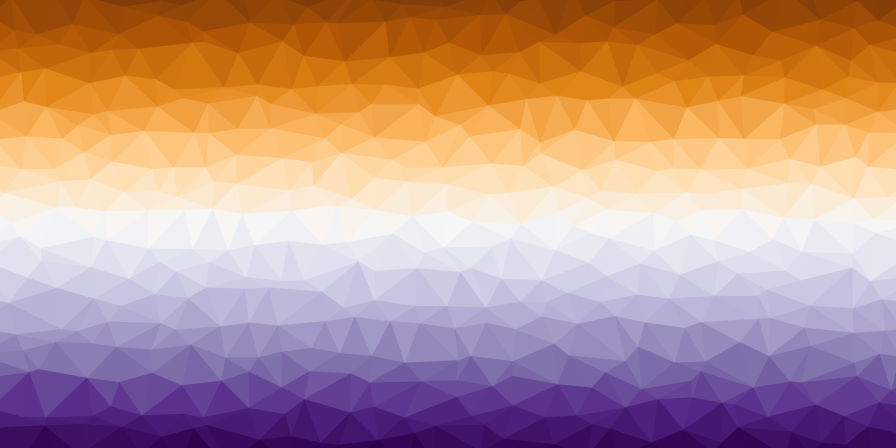
A WebGL 1 fragment shader for this background:

```glsl
precision highp float;
// Low-poly triangle mosaic fading from burnt orange through white to deep purple.

#define CELL vec2(0.074, 0.061)  // mean facet spacing, in canvas heights
#define JITTER 0.78              // vertex scatter, as a fraction of a cell
#define PALETTE_SPAN 0.965       // part of the ramp visible from top to bottom
#define TONE_VARIATION 0.014     // random ramp shift of each facet

uniform vec2 u_resolution;

vec2 hash2(vec2 p) {
  vec3 q = fract(vec3(p.xyx) * vec3(0.1031, 0.1030, 0.0973));
  q += dot(q, q.yzx + 33.33);
  return fract((q.xx + q.yz) * q.zy);
}

float cross2(vec2 a, vec2 b) {
  return a.x * b.y - a.y * b.x;
}

// Mesh vertex: a jittered grid point
vec2 vertex(vec2 id) {
  return (id + 0.5 + JITTER * (hash2(id + 57.0) - 0.5)) * CELL;
}

// Adds the next ramp colour and moves on by one step
void addStop(inout vec3 color, inout float t, vec3 next) {
  color = mix(color, next, clamp(t, 0.0, 1.0));
  t -= 1.0;
}

// Eleven-stop ramp, t = 0 at the top and 1 at the bottom
vec3 ramp(float t) {
  t *= 10.0;
  vec3 color = vec3(0.498, 0.231, 0.031);
  addStop(color, t, vec3(0.702, 0.345, 0.024));
  addStop(color, t, vec3(0.878, 0.510, 0.078));
  addStop(color, t, vec3(0.992, 0.722, 0.388));
  addStop(color, t, vec3(0.996, 0.878, 0.714));
  addStop(color, t, vec3(0.969, 0.969, 0.969));
  addStop(color, t, vec3(0.847, 0.855, 0.922));
  addStop(color, t, vec3(0.698, 0.671, 0.824));
  addStop(color, t, vec3(0.502, 0.451, 0.675));
  addStop(color, t, vec3(0.329, 0.153, 0.533));
  addStop(color, t, vec3(0.176, 0.000, 0.294));
  return color;
}

// Signed distance to the line a-b, positive on its left
float leftOf(vec2 p, vec2 a, vec2 b) {
  return cross2(normalize(b - a), p - a);
}

// Facet colour, premultiplied by its smooth coverage of p
vec4 facet(vec2 p, vec2 a, vec2 b, vec2 c, float pixel) {
  float inside = min(leftOf(p, a, b), min(leftOf(p, b, c), leftOf(p, c, a)));
  float coverage = clamp(0.5 + inside / pixel, 0.0, 1.0);
  vec2 center = (a + b + c) / 3.0;
  float shift = TONE_VARIATION * (hash2(center * 731.0).x - 0.5);
  float t = 0.5 + (0.5 - center.y) * PALETTE_SPAN + shift;
  return vec4(ramp(t), 1.0) * coverage;
}

// True if diagonal a-c satisfies the Delaunay angle test
bool splitsAlongAC(vec2 a, vec2 b, vec2 c, vec2 d) {
  vec2 ba = a - b, bc = c - b, da = a - d, dc = c - d;
  return cross2(bc, ba) * dot(da, dc) + dot(ba, bc) * cross2(da, dc) > 0.0;
}

void main() {
  float pixel = 1.0 / u_resolution.y;
  vec2 p = gl_FragCoord.xy * pixel;
  vec2 home = floor(p / CELL - 0.5);
  vec4 sum = vec4(0.0);

  // Blend the facets of all nearby quads
  for (int j = -1; j <= 1; j++) {
    for (int i = -1; i <= 1; i++) {
      vec2 id = home + vec2(float(i), float(j));
      vec2 a = vertex(id);
      vec2 b = vertex(id + vec2(1.0, 0.0));
      vec2 c = vertex(id + vec2(1.0, 1.0));
      vec2 d = vertex(id + vec2(0.0, 1.0));
      if (splitsAlongAC(a, b, c, d)) {
        sum += facet(p, a, b, c, pixel) + facet(p, a, c, d, pixel);
      } else {
        sum += facet(p, a, b, d, pixel) + facet(p, b, c, d, pixel);
      }
    }
  }
  gl_FragColor = vec4(sum.rgb / max(sum.a, 0.001), 1.0);
}
```
